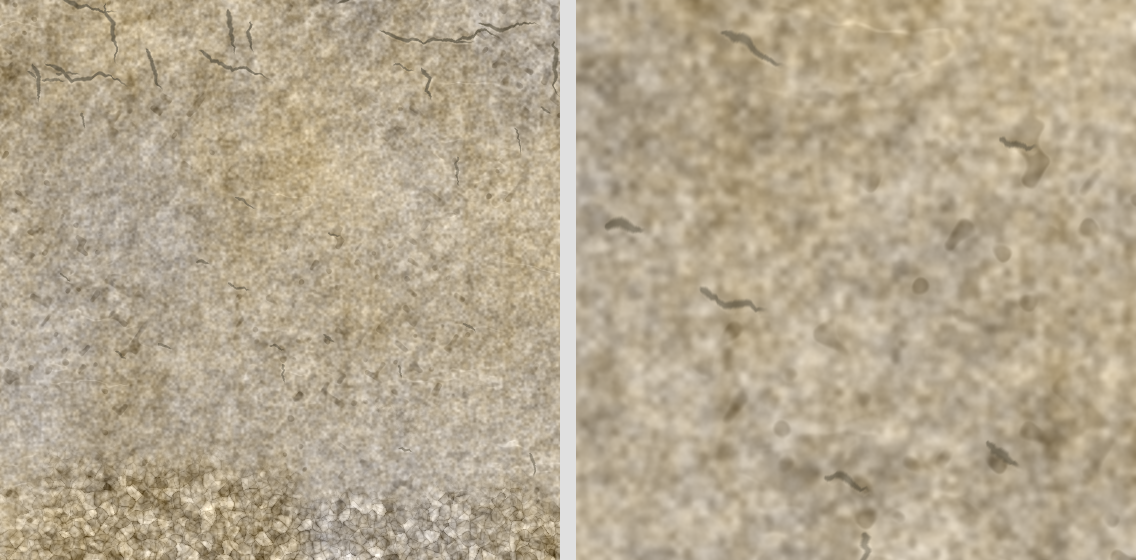
Left, the full canvas; right, a detail of the centre.
Reproduce this texture procedurally as a Shadertoy shader.

```glsl
const vec3 PLASTER = vec3(0.715, 0.667, 0.585);
const vec3 CRACK_COLOR = vec3(0.40, 0.37, 0.30);
const vec3 WARM_SHIFT = vec3(0.07, 0.0, -0.17);
const float GRAIN_FREQ = 210.0;
const float GRAIN_CONTRAST = 0.135;
const float LUMP_CONTRAST = 0.25;
const float PATCH_CONTRAST = 0.17;
const float STREAK_DEPTH = 0.07;
const float PIT_DEPTH = 0.13;
const float RUBBLE_TOP = 0.15;
const float PEBBLE_FREQ = 52.0;
const int LARGE_CRACKS = 14;
const int SMALL_CRACKS = 22;
const mat2 TURN = mat2(0.8, 0.6, -0.6, 0.8);

float hash(vec2 p) {
    vec3 q = fract(p.xyx * 0.1031);
    q += dot(q, q.yzx + 33.33);
    return fract((q.x + q.y) * q.z);
}

float noise(vec2 p) {
    vec2 i = floor(p), f = fract(p);
    f = f * f * (3.0 - 2.0 * f);
    return mix(mix(hash(i), hash(i + vec2(1, 0)), f.x),
               mix(hash(i + vec2(0, 1)), hash(i + vec2(1, 1)), f.x), f.y);
}

float fbm(vec2 p) {
    float sum = 0.0, amp = 0.516;
    for (int i = 0; i < 5; i++) {
        sum += amp * noise(p);
        p = TURN * p * 2.03 + 17.3;
        amp *= 0.5;
    }
    return sum;
}

// Nearest stone: x = gap to its neighbour, y = random stone value
vec2 pebbles(vec2 p) {
    vec2 cell = floor(p);
    float near = 9.0, next = 9.0, id = 0.0;
    for (int y = -1; y <= 1; y++)
    for (int x = -1; x <= 1; x++) {
        vec2 c = cell + vec2(x, y);
        float d = length(c + vec2(hash(c), hash(c + 71.7)) - p);
        if (d < near) { next = near; near = d; id = hash(c + 31.1); }
        else next = min(next, d);
    }
    return vec2(next - near, id);
}

// Wandering line that starts at the given point and tapers out
float crack(vec2 p, vec2 start, float angle, float len, float width, float seed) {
    vec2 dir = vec2(cos(angle), sin(angle)), d = p - start;
    float t = dot(d, dir) / len;
    if (t < 0.0 || t > 1.0) return 0.0;
    float wander = (fbm(vec2(t * 3.0, seed * 7.7)) - 0.5) * 0.32 * len;
    float off = abs(dot(d, vec2(-dir.y, dir.x)) + wander);
    float taper = smoothstep(0.0, 0.15, t) * (1.0 - smoothstep(0.35, 1.0, t));
    float w = width * taper * (0.3 + 1.3 * noise(vec2(t * len * 70.0, seed)));
    return (1.0 - smoothstep(w * 0.4, w + 0.0016, off)) * smoothstep(0.0, 0.35, taper);
}

float allCracks(vec2 p) {
    float sum = 0.0;
    // Long cracks hang along the top, alternately level and upright
    for (int i = 0; i < LARGE_CRACKS; i++) {
        float k = float(i), a = hash(vec2(k, 3.0)), b = hash(vec2(k, 8.0)), c = hash(vec2(k, 13.0));
        bool level = i % 2 == 0;
        vec2 start = vec2(fract(k * 0.382 + 0.1 * a), mix(0.87, 1.01, b));
        float angle = level ? (c - 0.6) * 0.5 : -1.35 + (c - 0.5) * 0.5;
        float len = level ? mix(0.09, 0.22, a) : mix(0.06, 0.24, a * b);
        sum = max(sum, crack(p, start, angle, len, 0.0034, k + 1.0));
    }
    // Short cracks lie scattered over the face
    for (int i = 0; i < SMALL_CRACKS; i++) {
        float k = float(i), a = hash(vec2(k, 23.0)), b = hash(vec2(k, 28.0)), c = hash(vec2(k, 33.0));
        vec2 start = vec2(fract(k * 0.618 + 0.1 * c), mix(0.18, 0.95, a));
        float angle = b > 0.75 ? -1.4 : -0.45 + (c - 0.5) * 0.8;
        sum = max(sum, 0.8 * crack(p, start, angle, mix(0.025, 0.085, b * c), 0.0021, k + 40.0));
    }
    return sum;
}

void mainImage(out vec4 fragColor, in vec2 fragCoord) {
    vec2 uv = fragCoord / iResolution.y;
    float broad = fbm(uv * 4.5 + 5.0) - 0.5;
    float edge = fbm(uv * 7.0 + 40.0) - 0.5;
    float weathered = smoothstep(0.75, 1.0, uv.y + edge * 0.4);
    float rubble = 1.0 - smoothstep(RUBBLE_TOP - 0.09, RUBBLE_TOP + 0.08, uv.y + edge * 0.32);

    // Plaster: patches, lumps, raking light and fine grain
    float grain = noise(uv * GRAIN_FREQ) + noise(TURN * uv * GRAIN_FREQ * 0.73) - 1.0;
    float lumps = fbm(uv * 34.0) - 0.5;
    float relief = lumps - fbm(uv * 34.0 + vec2(-0.22, 0.25)) + 0.5;
    float tone = broad * PATCH_CONTRAST + grain * GRAIN_CONTRAST;
    tone += (lumps * 0.7 + relief * 0.6) * LUMP_CONTRAST * (1.0 + 0.6 * weathered);

    // Upright stains, small pits and pale scuffs
    float stain = smoothstep(0.6, 0.95, noise(vec2(uv.x * 42.0 + edge, uv.y * 2.6)));
    tone -= STREAK_DEPTH * stain * noise(uv * vec2(9.0, 14.0));
    float pit = smoothstep(0.76, 0.9, noise(TURN * uv * 68.0)) * smoothstep(0.45, 0.7, noise(uv * 9.0 + 3.0));
    tone -= PIT_DEPTH * pit;
    float ridge = 1.0 - abs(2.0 * fbm(uv * vec2(6.0, 11.0) + 60.0) - 1.0);
    tone += 0.07 * smoothstep(0.95, 1.0, ridge) * smoothstep(0.5, 0.75, noise(uv * 6.0 + 90.0));

    // Crumbled stones along the foot
    vec2 warp = 0.6 * vec2(noise(uv * 60.0), noise(uv * 60.0 + 50.0));
    vec2 big = pebbles(uv * PEBBLE_FREQ + warp);
    vec2 small = pebbles(TURN * uv * PEBBLE_FREQ * 1.9 + warp);
    float stones = (big.y * big.y - 0.33) * 0.20 + (small.y - 0.5) * 0.13;
    stones -= 0.11 * (1.0 - smoothstep(0.0, 0.28, big.x)) + 0.06 * (1.0 - smoothstep(0.0, 0.3, small.x));
    tone += rubble * (stones + relief * 0.22);

    // Ochre and grey tints
    float warm = fbm(uv * vec2(5.0, 3.0) + 20.0) - 0.5 + 0.22 * (noise(uv * 95.0 + 8.0) - 0.5);
    warm += 0.10 * rubble + 0.08 * stain;
    vec3 color = PLASTER + tone * vec3(0.98, 1.0, 1.03) + warm * WARM_SHIFT;

    // Cracks with a lit lower lip
    float lip = allCracks(uv + vec2(-0.002, 0.003));
    color += 0.05 * lip;
    color = mix(color, CRACK_COLOR + 0.4 * tone, 0.78 * allCracks(uv));
    fragColor = vec4(clamp(color, 0.0, 1.0), 1.0);
}
```
